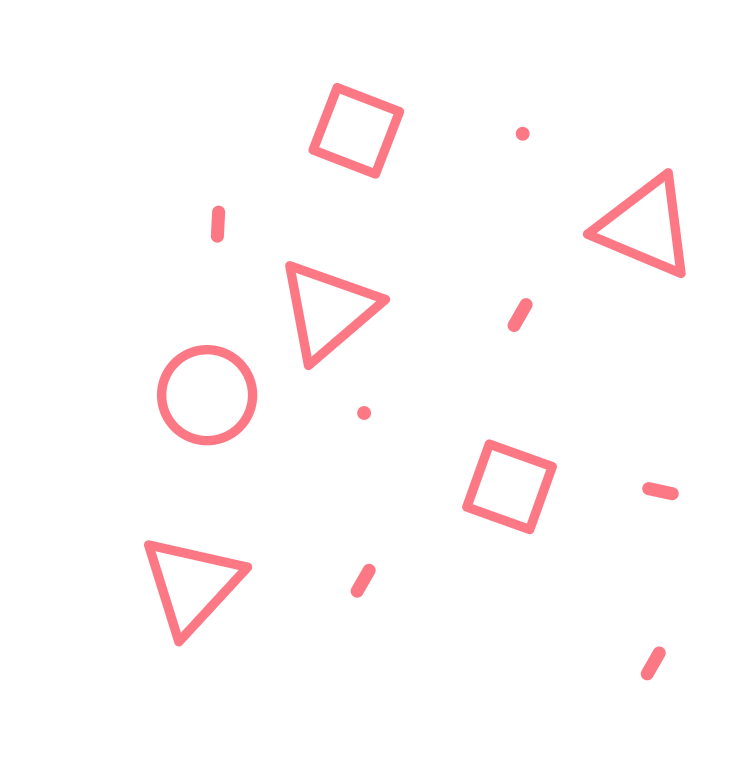
Reproduce this background procedurally as a Shadertoy shader.

```glsl
const float PI = 3.14159265;
const vec3 PAPER = vec3(1.0);
const vec3 CORAL = vec3(0.988, 0.472, 0.522);

// Shape counts accumulate in drawing order
const int TRIANGLES_END = 3;
const int SQUARES_END = 5;
const int RINGS_END = 6;
const int DASHES_END = 11;
const int SHAPE_COUNT = 13;

const float STROKE = 0.0061;
const float DASH_RADIUS = 0.0085;
const float DOT_RADIUS = 0.009;

float hash(float n) {
    return fract(sin(n * 12.9898 + 4.1) * 43758.5453);
}

vec2 rotate(vec2 p, float angle) {
    float c = cos(angle), s = sin(angle);
    return vec2(c * p.x + s * p.y, c * p.y - s * p.x);
}

// Distance to the outline of a regular polygon, folded into one sector
float polygonOutline(vec2 p, float sides, float radius) {
    float halfSector = PI / sides;
    float angle = mod(atan(p.y, p.x) + halfSector, 2.0 * halfSector) - halfSector;
    vec2 q = length(p) * vec2(cos(angle), sin(angle));
    vec2 edge = radius * vec2(cos(halfSector), sin(halfSector));
    return length(vec2(q.x - edge.x, max(abs(q.y) - edge.y, 0.0)));
}

float capsule(vec2 p, float halfLength, float radius) {
    return length(vec2(max(abs(p.x) - halfLength, 0.0), p.y)) - radius;
}

// Even scatter from a low-discrepancy sequence, with slight jitter
vec2 scatter(float index) {
    vec2 even = fract(vec2(0.45, 0.62) + index * vec2(0.75488, 0.56984));
    vec2 jitter = vec2(hash(index), hash(index + 31.0)) - 0.5;
    return mix(vec2(0.09), vec2(0.91), even) + 0.03 * jitter;
}

// Most dashes share one slant; the last ones turn away from it
float dashAngle(int index) {
    float turn = max(float(index - 2), 0.0);
    return 1.05 + 0.47 * turn * turn;
}

float shapeDistance(vec2 p, int index) {
    float spin = 2.0 * PI * hash(float(index) + 57.0);
    if (index < TRIANGLES_END) return polygonOutline(rotate(p, spin), 3.0, 0.0762) - STROKE;
    if (index < SQUARES_END) return polygonOutline(rotate(p, spin), 4.0, 0.0615) - STROKE;
    if (index < RINGS_END) return abs(length(p) - 0.0592) - STROKE;
    if (index < DASHES_END) {
        return capsule(rotate(p, dashAngle(index - RINGS_END)), 0.0156, DASH_RADIUS);
    }
    return length(p) - DOT_RADIUS;
}

void mainImage(out vec4 fragColor, in vec2 fragCoord) {
    vec2 uv = fragCoord / iResolution.y;
    vec2 canvas = vec2(iResolution.x / iResolution.y, 1.0);

    float nearest = 1.0;
    for (int i = 0; i < SHAPE_COUNT; i++) {
        vec2 center = canvas * scatter(float(i));
        nearest = min(nearest, shapeDistance(uv - center, i));
    }

    // One-pixel edge smoothing
    float ink = clamp(0.5 - nearest * iResolution.y, 0.0, 1.0);
    fragColor = vec4(mix(PAPER, CORAL, ink), 1.0);
}
```
